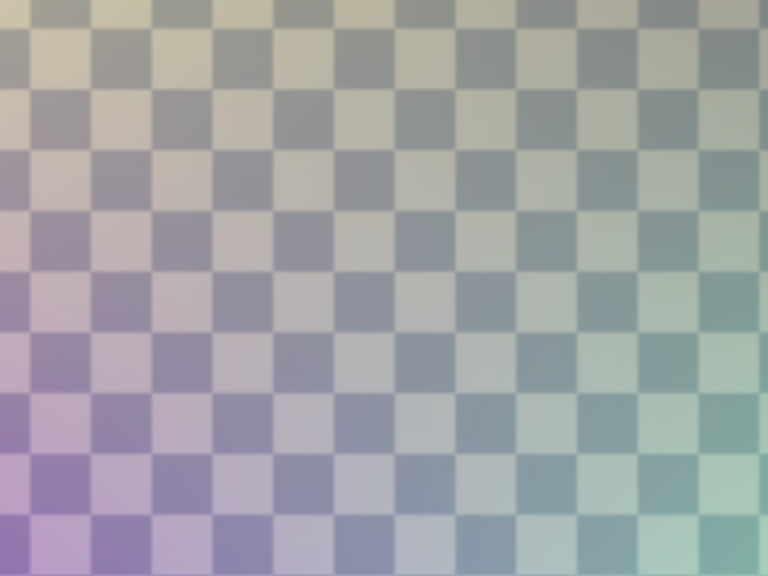
This pattern is drawn by a WebGL 2 fragment shader. Its source:

```glsl
#version 300 es
precision highp float;
// Soft-edged checkerboard tinted by a four-corner pastel gradient.

uniform vec2 u_resolution;
out vec4 fragColor;

// Blends four corner colours across the canvas.
vec3 cornerGradient(vec2 uv, vec3 bottomLeft, vec3 bottomRight, vec3 topLeft, vec3 topRight) {
    return mix(mix(bottomLeft, bottomRight, uv.x), mix(topLeft, topRight, uv.x), uv.y);
}

void main() {
    vec2 uv = gl_FragCoord.xy / u_resolution;

    // Square cells, measured in canvas heights
    vec2 cell = (gl_FragCoord.xy / u_resolution.y - vec2(0.0524, 0.0009)) / 0.10547;

    // Smoothed square waves; their product alternates the cells
    float pixel = 1.0 / (0.10547 * u_resolution.y);
    float softness = 3.14159 * max(0.055, 0.75 * pixel);
    vec2 wave = 2.0 * smoothstep(-softness, softness, sin(3.14159 * cell)) - 1.0;
    float checker = 0.5 + 0.5 * wave.x * wave.y;

    // Separate gradients for the dark and light cells
    vec3 darkTint = cornerGradient(uv,
        vec3(0.57, 0.45, 0.69), vec3(0.51, 0.69, 0.65),
        vec3(0.64, 0.63, 0.58), vec3(0.50, 0.52, 0.52));
    vec3 lightTint = cornerGradient(uv,
        vec3(0.73, 0.60, 0.78), vec3(0.66, 0.81, 0.74),
        vec3(0.80, 0.77, 0.66), vec3(0.64, 0.64, 0.59));

    fragColor = vec4(mix(darkTint, lightTint, checker), 1.0);
}
```
